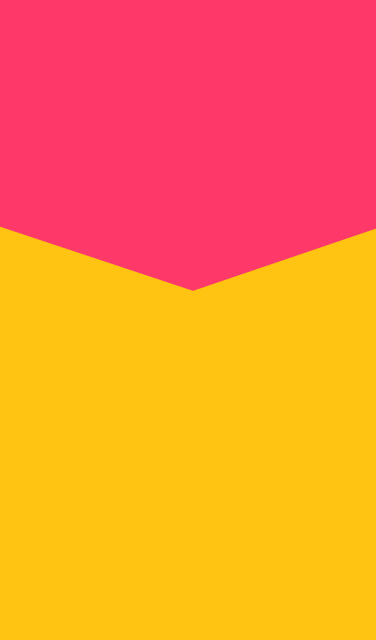
Give the GLSL for this background, as a Shadertoy shader.

```glsl
// Flat envelope: a pink flap with a shallow downward point over a yellow field.

const vec3 YELLOW = vec3(1.00, 0.77, 0.07);
const vec3 PINK = vec3(0.995, 0.222, 0.41);

// Flap outline in fractions of the canvas
const vec2 FLAP_TIP = vec2(0.5133, 0.5456);
const float LEFT_HEIGHT = 0.6458;
const float RIGHT_HEIGHT = 0.6428;

// Height of the flap's lower edge at x
float flapEdge(float x) {
    float left = mix(FLAP_TIP.y, LEFT_HEIGHT, (FLAP_TIP.x - x) / FLAP_TIP.x);
    float right = mix(FLAP_TIP.y, RIGHT_HEIGHT, (x - FLAP_TIP.x) / (1.0 - FLAP_TIP.x));
    return max(left, right);
}

void mainImage(out vec4 fragColor, in vec2 fragCoord) {
    vec2 uv = fragCoord / iResolution.xy;

    // Blend across one pixel at the edge
    float height = uv.y - flapEdge(uv.x);
    float flap = clamp(height * iResolution.y + 0.5, 0.0, 1.0);

    fragColor = vec4(mix(YELLOW, PINK, flap), 1.0);
}
```
